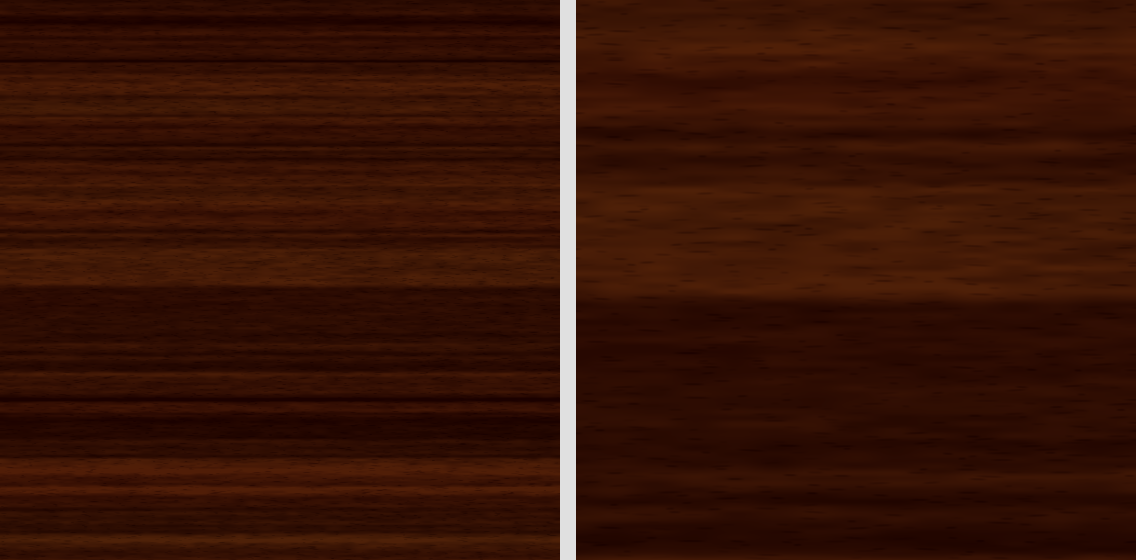
Left: the whole. Right: its middle third, enlarged.
A Shadertoy shader for this texture:

```glsl
// Dark polished wood cut along the grain: straight horizontal bands made of
// stacked one-dimensional noise, with thin growth lines, stretched fibres and
// short dark pores. A single tone value is mapped to a brown colour ramp.

const vec3 DARK_BROWN  = vec3(0.130, 0.020, 0.000);
const vec3 LIGHT_BROWN = vec3(0.290, 0.110, 0.026);
const vec3 OLIVE_SHIFT = vec3(-0.010, 0.014, 0.002);  // hue drift between bands

const float BASE_TONE      = 0.55;
const float BAND_CONTRAST  = 0.88;
const float LINE_CELLS     = 29.0;  // growth lines per canvas height, at most
const float LINE_SHARE     = 0.78;  // share of cells that hold a line
const float LINE_DEPTH     = 0.56;
const float FIBRE_CONTRAST = 0.62;
const float PORE_DEPTH     = 0.38;
const vec2  PORE_GRID      = vec2(34.0, 170.0);
const vec2  PALE_SPAN      = vec2(0.493, 0.556);  // wide pale band
const vec2  DEEP_SPAN      = vec2(0.388, 0.484);  // wide deep band
const vec2  SHADE_SPAN     = vec2(0.215, 0.257);  // narrower, darkest band
const float PALE_TONE      = 0.88;
const float DEEP_TONE      = 0.26;
const float SHADE_TONE     = 0.08;

// Integer hash of a cell, 0 to 1
float hash(vec2 cell, float seed) {
    uvec3 q = uvec3(ivec3(vec3(cell, seed)));
    uint h = q.x * 1597334677u ^ q.y * 3812015801u ^ q.z * 2798796415u;
    h = (h ^ (h >> 16)) * 2246822519u;
    h = (h ^ (h >> 13)) * 3266489917u;
    return float((h ^ (h >> 16)) >> 8) / 16777216.0;
}

// Smooth value noise, 0 to 1
float noise(vec2 p, float seed) {
    vec2 cell = floor(p);
    vec2 f = fract(p);
    f = f * f * (3.0 - 2.0 * f);
    float low  = mix(hash(cell, seed), hash(cell + vec2(1, 0), seed), f.x);
    float high = mix(hash(cell + vec2(0, 1), seed), hash(cell + vec2(1, 1), seed), f.x);
    return mix(low, high, f.y);
}

// Bands that vary with height; each octave drifts a little along the grain
float bands(vec2 p) {
    vec4 weight = vec4(0.30, 0.62, 0.58, 0.52);
    float sum = 0.0;
    float frequency = 10.0;
    for (int i = 0; i < 4; i++) {
        float drift = 0.06 + 0.06 * float(i);
        sum += weight[i] * (noise(vec2(p.x * drift, p.y * frequency), 11.0 + float(i)) - 0.5);
        frequency *= 2.37;
    }
    return sum;
}

// Thin lines across the whole width: mostly dark, a few pale
float growthLines(float y) {
    float sum = 0.0;
    float cell = floor(y * LINE_CELLS);
    for (float i = -1.0; i <= 1.0; i++) {
        vec2 id = vec2(cell + i + 8.0, 3.0);
        float centre = (cell + i + hash(id, 21.0)) / LINE_CELLS;
        float halfWidth = mix(0.0025, 0.0075, pow(hash(id, 22.0), 1.6));
        float present = step(hash(id, 23.0), LINE_SHARE);
        float strength = mix(0.5, 1.0, hash(id, 24.0));
        float direction = hash(id, 25.0) < 0.25 ? 0.6 : -1.0;
        float d = (y - centre) / halfWidth;
        sum += present * strength * direction * exp(-d * d);
    }
    return sum;
}

// Fine streaks stretched along the grain
float fibres(vec2 p) {
    float coarse = noise(p * vec2(9.0, 150.0), 31.0);
    float fine   = noise(p * vec2(42.0, 280.0), 32.0);
    return 0.4 * coarse + 0.65 * fine - 0.525;
}

// Short, slightly tilted dashes, one per grid cell and layer at most
float pores(vec2 p, float pixel) {
    float cover = 0.0;
    for (float layer = 0.0; layer < 3.0; layer++) {
        vec2 g = p * PORE_GRID + layer * vec2(0.37, 0.33);
        g.x += hash(vec2(floor(g.y), 5.0), 40.0 + layer);
        vec2 cell = floor(g);
        float seed = 50.0 + 10.0 * layer;
        vec2 centre = mix(vec2(0.4), vec2(0.6), vec2(hash(cell, seed), hash(cell, seed + 1.0)));
        vec2 d = (fract(g) - centre) / PORE_GRID;
        d.y -= d.x * 0.12 * (hash(cell, seed + 2.0) - 0.5);
        float halfLength = mix(0.003, 0.011, hash(cell, seed + 3.0));
        float taper = 1.0 - smoothstep(0.2 * halfLength, halfLength, abs(d.x));
        float body = 1.0 - smoothstep(0.0001, 0.0008 + 0.5 * pixel, abs(d.y));
        float present = step(hash(cell, seed + 4.0), 0.45);
        cover = max(cover, present * taper * body * mix(0.2, 1.0, hash(cell, seed + 5.0)));
    }
    return cover;
}

// Soft-edged horizontal span
float span(float y, vec2 limits) {
    return smoothstep(-0.004, 0.004, y - limits.x) * smoothstep(-0.004, 0.004, limits.y - y);
}

void mainImage(out vec4 fragColor, in vec2 fragCoord) {
    float pixel = 1.0 / iResolution.y;
    vec2 p = fragCoord * pixel;

    // Bands and lines, calmed inside the wide spans
    float tone = BASE_TONE + BAND_CONTRAST * bands(p) + LINE_DEPTH * growthLines(p.y);
    float calm = 0.22 * (tone - BASE_TONE);
    tone = mix(tone, PALE_TONE + calm, span(p.y, PALE_SPAN));
    tone = mix(tone, DEEP_TONE + calm, span(p.y, DEEP_SPAN));
    tone = mix(tone, SHADE_TONE + calm, span(p.y, SHADE_SPAN));

    // Fine surface detail, fainter where the wood is dark
    float detail = mix(0.5, 1.1, clamp(tone, 0.0, 1.0));
    tone += detail * (FIBRE_CONTRAST * fibres(p) - PORE_DEPTH * pores(p, pixel));

    vec3 wood = mix(DARK_BROWN, LIGHT_BROWN, clamp(tone, -0.15, 1.12));
    wood += OLIVE_SHIFT * detail * (noise(vec2(p.x * 0.5, p.y * 26.0), 81.0) - 0.5);
    fragColor = vec4(max(wood, 0.0), 1.0);
}
```
